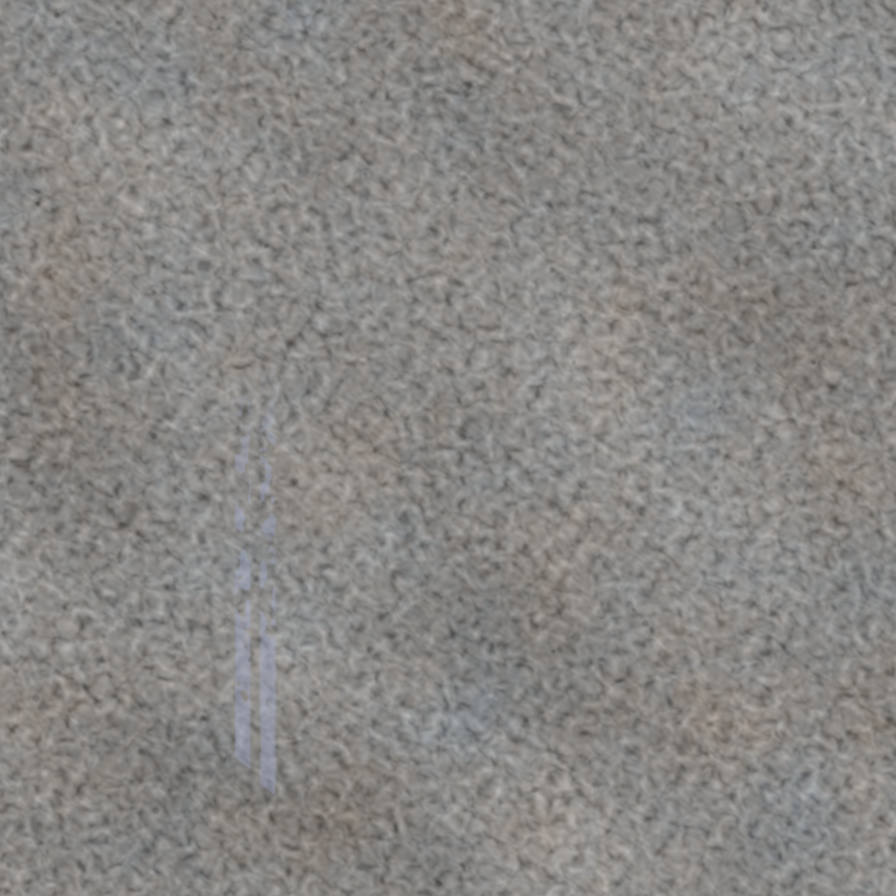
Reproduce this texture procedurally as a WebGL 2 fragment shader.

```glsl
#version 300 es
precision highp float;
// Weathered grey stone: soft fine grain from two octaves of gradient noise,
// over broad slanted stains with a faint warm tint, sparse dark pits and
// a pair of worn, pale blue vertical streaks.

uniform vec2 u_resolution;
out vec4 fragColor;

const vec3 STONE = vec3(0.541, 0.533, 0.524);
const vec3 STREAK_BLUE = vec3(0.595, 0.615, 0.690);
const vec3 WARM_SHIFT = vec3(0.5, -0.1, -0.6);

// Integer hash of a lattice cell, two values in 0..1
vec2 hash2(vec2 cell, uint seed) {
    uvec2 v = uvec2(ivec2(cell)) + uvec2(seed * 977u, seed * 3163u);
    v = v * 1664525u + 1013904223u;
    v.x += v.y * 1664525u;
    v.y += v.x * 1664525u;
    v ^= v >> 16u;
    v.x += v.y * 1664525u;
    v.y += v.x * 1664525u;
    v ^= v >> 16u;
    return vec2(v & 0xffffu) / 65535.0;
}

float cornerSlope(vec2 cell, vec2 f, vec2 corner, uint seed) {
    return dot(hash2(cell + corner, seed) * 2.0 - 1.0, f - corner);
}

// Gradient noise centred on zero
float noise(vec2 p, uint seed) {
    vec2 cell = floor(p);
    vec2 f = p - cell;
    vec2 w = f * f * f * (f * (f * 6.0 - 15.0) + 10.0);
    float low = mix(cornerSlope(cell, f, vec2(0, 0), seed),
                    cornerSlope(cell, f, vec2(1, 0), seed), w.x);
    float high = mix(cornerSlope(cell, f, vec2(0, 1), seed),
                     cornerSlope(cell, f, vec2(1, 1), seed), w.x);
    return mix(low, high, w.y);
}

float fbm(vec2 p, uint seed) {
    float sum = 0.0;
    float amp = 1.0;
    for (uint i = 0u; i < 4u; i++) {
        sum += amp * noise(p, seed + i);
        p = p * 2.03 + 5.7;
        amp *= 0.55;
    }
    return sum;
}

vec2 rotate(vec2 p, float angle) {
    float c = cos(angle), s = sin(angle);
    return vec2(c * p.x - s * p.y, s * p.x + c * p.y);
}

float segmentDistance(vec2 p, vec2 a, vec2 b) {
    vec2 d = b - a;
    return length(p - a - d * clamp(dot(p - a, d) / dot(d, d), 0.0, 1.0));
}

// Sparse round pits, one candidate per cell
float pits(vec2 p, float density, float rarity) {
    vec2 q = p * density;
    vec2 cell = floor(q);
    vec2 centre = 0.3 + 0.4 * hash2(cell, 41u);
    vec2 pick = hash2(cell, 42u);
    float radius = mix(0.12, 0.24, pick.y);
    float spot = 1.0 - smoothstep(radius * 0.3, radius, length(q - cell - centre));
    return spot * step(pick.x, rarity);
}

// One worn vertical stripe with a slanted foot, fading upward
float wornStripe(vec2 p, float centre, float foot, float halfWidth) {
    float x = p.x - centre;
    float side = 1.0 - smoothstep(halfWidth - 0.002, halfWidth + 0.002, abs(x));
    float base = foot - 0.8 * x;
    float ends = smoothstep(base - 0.003, base + 0.003, p.y)
               * (1.0 - smoothstep(0.45, 0.63, p.y));
    float wear = mix(0.28, -0.04, smoothstep(0.24, 0.36, p.y));
    float paint = noise(p * vec2(75.0, 32.0), 51u) + 0.4 * noise(p * 120.0, 52u);
    return side * ends * smoothstep(-0.08, 0.12, paint + wear);
}

void main() {
    vec2 p = gl_FragCoord.xy / u_resolution.y;

    // Broad stains running down to the right
    vec2 slanted = rotate(p, 0.6);
    float tone = 0.085 * fbm(slanted * vec2(2.6, 4.2) + 3.1, 11u);
    float band = segmentDistance(p, vec2(0.06, 0.27), vec2(0.48, 0.02));
    tone -= 0.032 * exp(-band * band / 0.005);

    // Fine soft grain, slightly stretched along the stains
    vec2 grainPos = slanted * vec2(70.0, 84.0);
    grainPos += 0.5 * vec2(noise(p * 40.0, 21u), noise(p * 40.0, 22u));
    float grain = noise(grainPos, 23u) + 0.55 * noise(grainPos * 1.9, 24u);
    tone += 0.185 * grain - 0.08 * max(-grain - 0.15, 0.0);
    tone -= 0.09 * pits(p, 38.0, 0.035);

    // Warm and cool drift, warmer where the stone is stained
    float warmth = 0.05 * fbm(p * 7.0, 31u) + 0.03 * noise(p * 60.0, 35u);
    vec3 colour = STONE + tone + WARM_SHIFT * warmth;

    // Twin streaks
    float streak = 0.0;
    for (int i = 0; i < 2; i++) {
        float n = float(i);
        streak = max(streak, wornStripe(p, 0.271 + 0.028 * n, 0.148 - 0.030 * n, 0.0085));
    }
    colour = mix(colour, STREAK_BLUE + 0.4 * tone, 0.7 * streak);

    fragColor = vec4(clamp(colour, 0.0, 1.0), 1.0);
}
```
